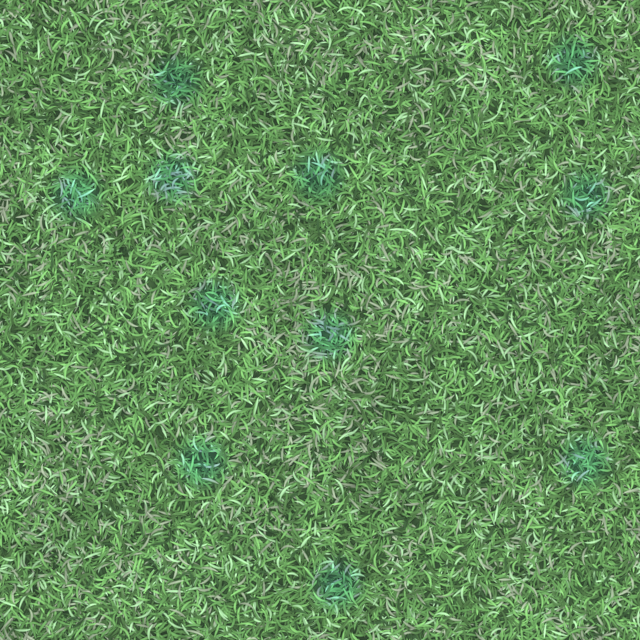
A Shadertoy shader for this texture:

```glsl
#define BLADE_GRID 46.0
#define LAYERS 12
#define BLADE_WIDTH 0.085
#define BLADE_BEND 0.32
#define SOFTNESS 0.0016
#define SHADOW 0.13
#define GAIN 1.14
#define PATCH_GRID 5.0
#define PATCH_TINT vec3(0.80, 1.02, 1.20)

const vec3 SOIL = vec3(0.19, 0.27, 0.19);
const vec3 DEEP = vec3(0.23, 0.34, 0.22);
const vec3 SHADE = vec3(0.32, 0.46, 0.28);
const vec3 LEAF = vec3(0.39, 0.59, 0.34);
const vec3 FRESH = vec3(0.49, 0.73, 0.42);
const vec3 STRAW = vec3(0.60, 0.66, 0.56);
const vec3 GLINT = vec3(0.64, 0.83, 0.62);

vec4 hash4(vec2 p) {
    vec4 q = fract(p.xyxy * vec4(0.1031, 0.1030, 0.0973, 0.1099));
    q += dot(q, q.wzxy + 33.33);
    return fract((q.xxyz + q.yzzw) * q.zywx);
}

float valueNoise(vec2 p) {
    vec2 i = floor(p), f = fract(p);
    f = f * f * (3.0 - 2.0 * f);
    float low = mix(hash4(i).x, hash4(i + vec2(1, 0)).x, f.x);
    float high = mix(hash4(i + vec2(0, 1)).x, hash4(i + vec2(1, 1)).x, f.x);
    return mix(low, high, f.y);
}

// Weighted choice of a blade colour; dry areas hold more straw
vec3 bladeColor(float pick, float dryness) {
    vec3 c = DEEP;
    c = mix(c, SHADE, step(0.07, pick));
    c = mix(c, LEAF, step(0.29, pick));
    c = mix(c, FRESH, step(0.61 - 0.05 * dryness, pick));
    c = mix(c, STRAW, step(0.84 - 0.14 * dryness, pick));
    return mix(c, GLINT, step(0.89, pick));
}

// Curved, tapered blade: x is coverage, y is its wider shadow
vec2 bladeMask(vec2 p, float halfLength, float bend, float soft) {
    float t = p.x / halfLength;
    float slope = 2.0 * bend * t / halfLength;
    float d = abs(p.y - bend * (t * t - 0.4)) / sqrt(1.0 + slope * slope);
    float w = BLADE_WIDTH * max(1.0 - t * t, 0.0);
    float ends = 1.0 - smoothstep(0.7, 1.0, abs(t));
    float body = 1.0 - smoothstep(w - soft, w + soft, d);
    float shadow = 1.0 - smoothstep(w, w + 0.14, d);
    return vec2(body, shadow) * ends;
}

// Scattered round tufts of bluish grass
float tuftPatch(vec2 uv) {
    vec2 p = uv * PATCH_GRID;
    vec4 h = hash4(floor(p) + 71.0);
    float d = length(fract(p) - mix(vec2(0.3), vec2(0.7), h.xy));
    return (1.0 - smoothstep(0.06, 0.28, d)) * step(0.4, h.z);
}

void mainImage(out vec4 fragColor, in vec2 fragCoord) {
    vec2 uv = fragCoord / iResolution.y;
    float soft = max(SOFTNESS, 1.0 / iResolution.y) * BLADE_GRID;
    float dryness = smoothstep(0.25, 0.85, valueNoise(uv * 11.0 + 5.0));

    // Dark ground between the blades
    vec3 color = mix(SOIL, SHADE, 0.7 * valueNoise(uv * 90.0));

    // Overlapping layers of blades in every direction
    for (int layer = 0; layer < LAYERS; layer++) {
        vec2 seed = vec2(layer) * vec2(17.0, 59.0) + 3.0;
        vec2 p = uv * BLADE_GRID + hash4(seed).xy;
        vec2 cell = floor(p);
        for (int y = -1; y <= 1; y++)
        for (int x = -1; x <= 1; x++) {
            vec2 id = cell + vec2(x, y);
            vec4 place = hash4(id + seed);
            vec4 look = hash4(id + seed.yx + 131.0);
            float angle = 6.2831853 * place.z;
            vec2 axis = vec2(cos(angle), sin(angle));
            vec2 q = p - id - place.xy;
            q = vec2(dot(q, axis), dot(q, vec2(-axis.y, axis.x)));
            float halfLength = mix(0.5, 0.85, place.w);
            float bend = BLADE_BEND * (2.0 * look.x - 1.0);
            vec2 mask = bladeMask(q, halfLength, bend, soft);
            vec3 blade = bladeColor(look.y, dryness) * mix(0.9, 1.1, look.z);
            blade *= 1.0 + 0.12 * q.x / halfLength;
            color *= 1.0 - SHADOW * mask.y;
            color = mix(color, blade * GAIN, 0.93 * mask.x);
        }
    }

    // Cool tufts and broad, faint changes of light
    color *= mix(vec3(1.0), PATCH_TINT, 0.75 * tuftPatch(uv));
    color *= 0.94 + 0.12 * valueNoise(uv * 16.0);
    fragColor = vec4(clamp(color, 0.0, 1.0), 1.0);
}
```
